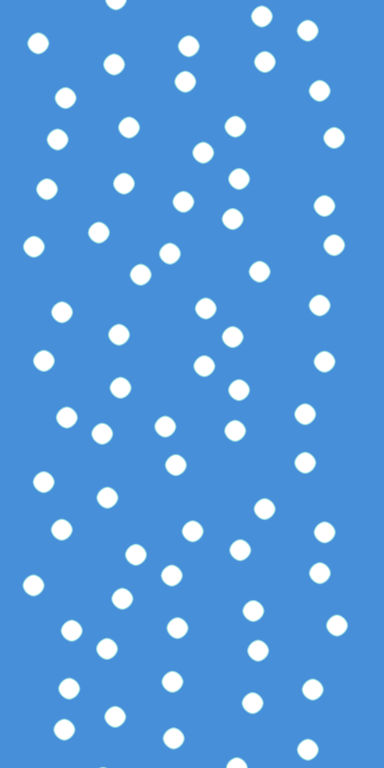
This pattern is drawn by a Shadertoy shader. Its source:

```glsl
// Scattered soft-cornered white dots with a thin mint rim on a flat blue field.

const vec3 BLUE  = vec3(0.28, 0.56, 0.85);
const vec3 RIM   = vec3(0.60, 0.84, 0.89);
const vec3 MINT  = vec3(0.81, 0.97, 0.94);
const vec3 WHITE = vec3(1.0);

// All lengths are in canvas widths.
const float COLUMNS = 5.0;
const float MARGIN = 0.052;
const vec2 CELL = vec2(0.172, 0.141);
const vec2 JITTER = vec2(0.66, 0.46);   // share of the cell a dot may roam
const float RADIUS = 0.0272;
const float ROUNDNESS = 1.75;           // 2 is a circle, 1 a diamond
const float RIM_HALF_WIDTH = 0.0031;
const float BRIDGE = 0.012;             // reach of the neck between close dots

vec2 hash22(vec2 p) {
    vec3 q = fract(p.xyx * vec3(0.1031, 0.1030, 0.0973));
    q += dot(q, q.yzx + 33.33);
    return fract((q.xx + q.yz) * q.zy);
}

// Distance to a dot whose outline lies between a circle and a diamond.
float dotDistance(vec2 p, float radius, float roundness) {
    vec2 a = pow(abs(p) + 1e-5, vec2(roundness));
    return pow(a.x + a.y, 1.0 / roundness) - radius;
}

float smoothMin(float a, float b, float k) {
    float h = max(k - abs(a - b), 0.0) / k;
    return min(a, b) - 0.25 * h * h * k;
}

// Merged distance to jittered dots; odd columns are shifted by half a cell.
float scatterDistance(vec2 p, vec2 cell, vec2 jitter) {
    float nearest = 1.0;
    float homeColumn = floor(p.x / cell.x);
    for (int i = -1; i <= 1; i++) {
        float column = homeColumn + float(i);
        if (column < 0.0 || column >= COLUMNS) continue;
        float stagger = 0.5 * mod(column, 2.0);
        float homeRow = floor(p.y / cell.y - stagger);
        for (int j = -1; j <= 1; j++) {
            vec2 id = vec2(column, homeRow + float(j));
            vec2 offset = 0.5 + jitter * (hash22(id + 17.0) - 0.5);
            vec2 center = (id + offset + vec2(0.0, stagger)) * cell;
            float d = dotDistance(p - center, RADIUS, ROUNDNESS);
            nearest = smoothMin(nearest, d, BRIDGE);
        }
    }
    return nearest;
}

// Colour ramp from the field through the mint rim to the dot.
vec3 dotColor(float t) {
    vec3 color = mix(BLUE, RIM, clamp(t / 0.5, 0.0, 1.0));
    color = mix(color, MINT, clamp((t - 0.5) / 0.25, 0.0, 1.0));
    return mix(color, WHITE, clamp((t - 0.75) / 0.25, 0.0, 1.0));
}

void mainImage(out vec4 fragColor, in vec2 fragCoord) {
    vec2 p = fragCoord / iResolution.x;
    float d = scatterDistance(p - vec2(MARGIN, 0.0), CELL, JITTER);

    // The edge never gets thinner than one pixel.
    float halfWidth = max(RIM_HALF_WIDTH, 0.5 / iResolution.x);
    float coverage = clamp(0.5 - 0.5 * d / halfWidth, 0.0, 1.0);

    fragColor = vec4(dotColor(coverage), 1.0);
}
```
